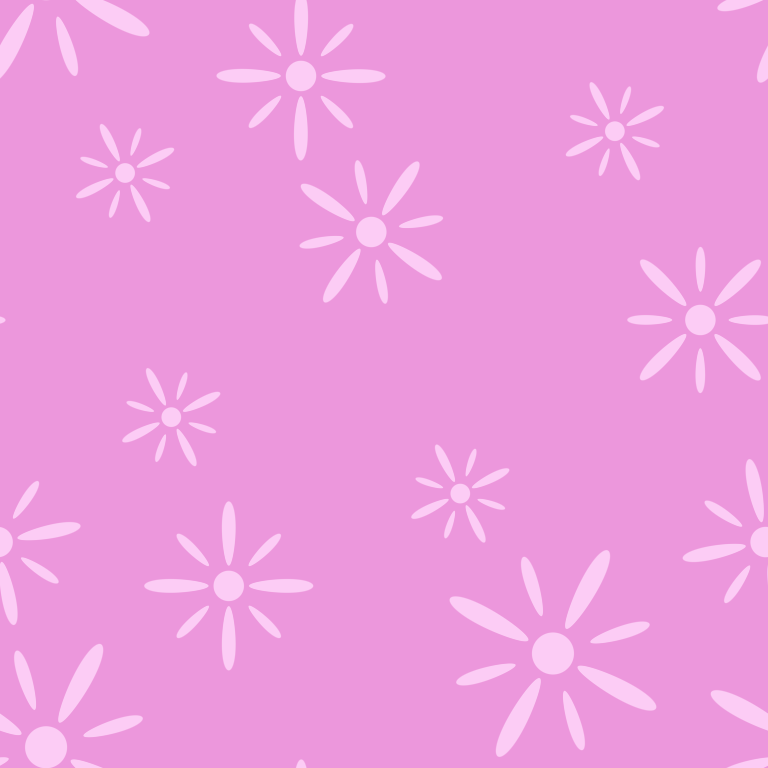
Write a Shadertoy shader that draws this pattern.

```glsl
// Pale eight-petalled flowers scattered over a flat pink ground, repeating every canvas height.

// Approximate signed distance to an ellipse with the given half axes
float ellipse(vec2 p, vec2 halfAxes) {
    float k0 = length(p / halfAxes);
    float k1 = length(p / (halfAxes * halfAxes));
    return (k0 - 1.0) * max(k0, 1e-3) / max(k1, 1e-3);
}

// Petal lying along x, a little fuller towards its tip
float petal(vec2 p, vec2 halfAxes) {
    p.y /= 1.0 + 0.2 * clamp(p.x / halfAxes.x, -1.0, 1.0);
    return ellipse(p, halfAxes);
}

// Flower of unit radius: a disc, four long petals, four short ones between them
float flower(vec2 p) {
    float disc = length(p) - 0.18;
    p = abs(p);
    if (p.y > p.x) p = p.yx;
    vec2 diagonal = vec2(p.x + p.y, p.x - p.y) * 0.7071;
    float longPetal = petal(p - vec2(0.62, 0.0), vec2(0.38, 0.08));
    float shortPetal = petal(diagonal - vec2(0.6, 0.0), vec2(0.265, 0.056));
    return min(disc, min(longPetal, shortPetal));
}

vec2 rotate(vec2 p, float angle) {
    float c = cos(angle), s = sin(angle);
    return vec2(c * p.x + s * p.y, c * p.y - s * p.x);
}

void mainImage(out vec4 fragColor, in vec2 fragCoord) {
    vec2 uv = fragCoord / iResolution.y;
    float dist = 1.0;

    // Eleven flowers on a skewed lattice, nudged by sines
    for (int i = 0; i < 11; i++) {
        float n = float(i);
        vec2 centre = vec2(0.06, 0.027) + n * vec2(7.0, 1.0) / 11.0
                    + 0.035 * sin(n * vec2(2.4, 1.1));
        vec2 p = uv - centre;
        p -= floor(p + 0.5);

        // Two large flowers, then pairs of medium and small ones
        float radius = 0.11, angle = 0.196 * (n - 2.0);
        if (i < 2) {
            radius = 0.152;
            angle = -0.49;
        } else if (i % 4 < 2) {
            radius = 0.071;
            angle = 0.46;
        }
        dist = min(dist, radius * flower(rotate(p, angle) / radius));
    }

    // Flat colours with a smooth edge about a pixel wide
    float edge = 0.7 / iResolution.y;
    vec3 ground = vec3(0.927, 0.594, 0.861);
    vec3 blossom = vec3(0.988, 0.8, 0.96);
    fragColor = vec4(mix(blossom, ground, smoothstep(-edge, edge, dist)), 1.0);
}
```
